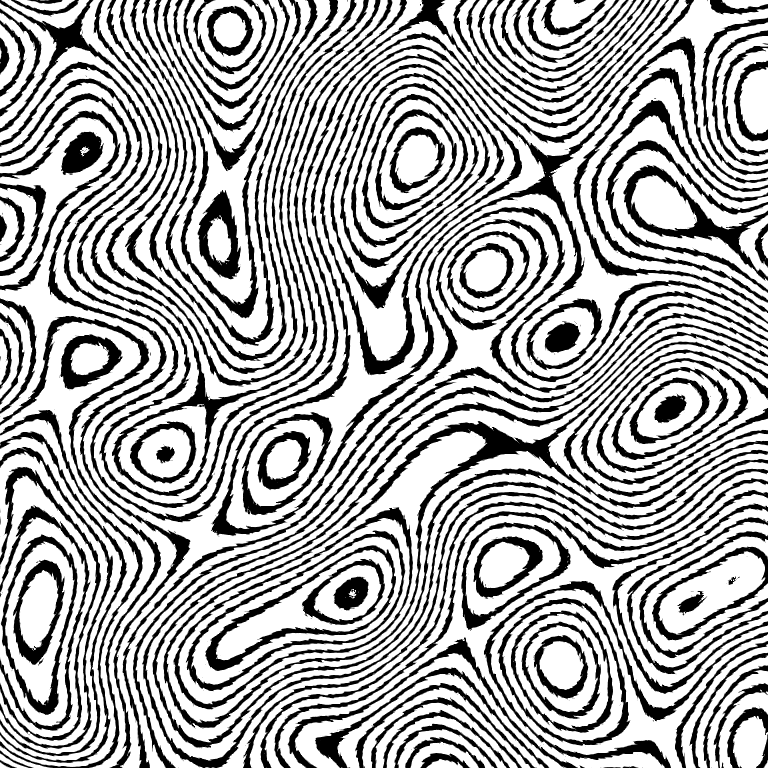
Write a Shadertoy shader that draws this pattern.

```glsl
// Unit vector with a hashed direction for each lattice corner
vec2 cornerGradient(ivec2 cell) {
    uint h = uint(cell.x) * 73856093u ^ uint(cell.y) * 19349663u;
    h = (h ^ (h >> 15)) * 2246822519u;
    h = (h ^ (h >> 13)) * 3266489917u;
    float angle = float((h ^ (h >> 16)) & 65535u) / 65536.0 * 6.28319;
    return vec2(cos(angle), sin(angle));
}

float gradientNoise(vec2 p) {
    ivec2 cell = ivec2(floor(p));
    vec2 f = fract(p);
    vec2 fade = f * f * f * (f * (f * 6.0 - 15.0) + 10.0);
    float a = dot(cornerGradient(cell), f);
    float b = dot(cornerGradient(cell + ivec2(1, 0)), f - vec2(1, 0));
    float c = dot(cornerGradient(cell + ivec2(0, 1)), f - vec2(0, 1));
    float d = dot(cornerGradient(cell + ivec2(1, 1)), f - vec2(1, 1));
    return mix(mix(a, b, fade.x), mix(c, d, fade.x), fade.y);
}

// Broad hills and hollows, measured in contour bands
float terrain(vec2 p) {
    return gradientNoise(p * 4.0 + vec2(17.3, 41.6)) * 20.0;
}

// Fine grain smeared into strokes along a direction
float streaks(vec2 p, vec2 direction) {
    float sum = 0.0;
    for (int i = -8; i <= 8; i++) {
        sum += gradientNoise((p + direction * float(i) * 0.0016) * 250.0);
    }
    return sum / 17.0;
}

void mainImage(out vec4 fragColor, in vec2 fragCoord) {
    vec2 p = fragCoord / iResolution.y;
    float height = terrain(p);

    // Bands crossed per canvas width, and the uphill direction
    vec2 slope = vec2(terrain(p + vec2(0.002, 0.0)), terrain(p + vec2(0.0, 0.002))) - height;
    slope /= 0.002;
    float steepness = length(slope);
    vec2 uphill = slope / (steepness + 1e-3);
    vec2 along = vec2(-uphill.y, uphill.x);

    // Strokes run askew to the contours and nick their edges, less so on flat ground
    float tear = streaks(p, along * cos(0.35) + uphill * sin(0.35));
    float phase = height + tear * min(0.05 + steepness * 0.013, 0.75);

    // Evenly spaced contour bands, about a third of them ink
    float bandDistance = abs(fract(phase) - 0.5) - 0.17;
    float edgeWidth = max(fwidth(phase) * 0.85, 1e-4);
    float paper = clamp(bandDistance / edgeWidth + 0.5, 0.0, 1.0);

    fragColor = vec4(vec3(paper), 1.0);
}
```
